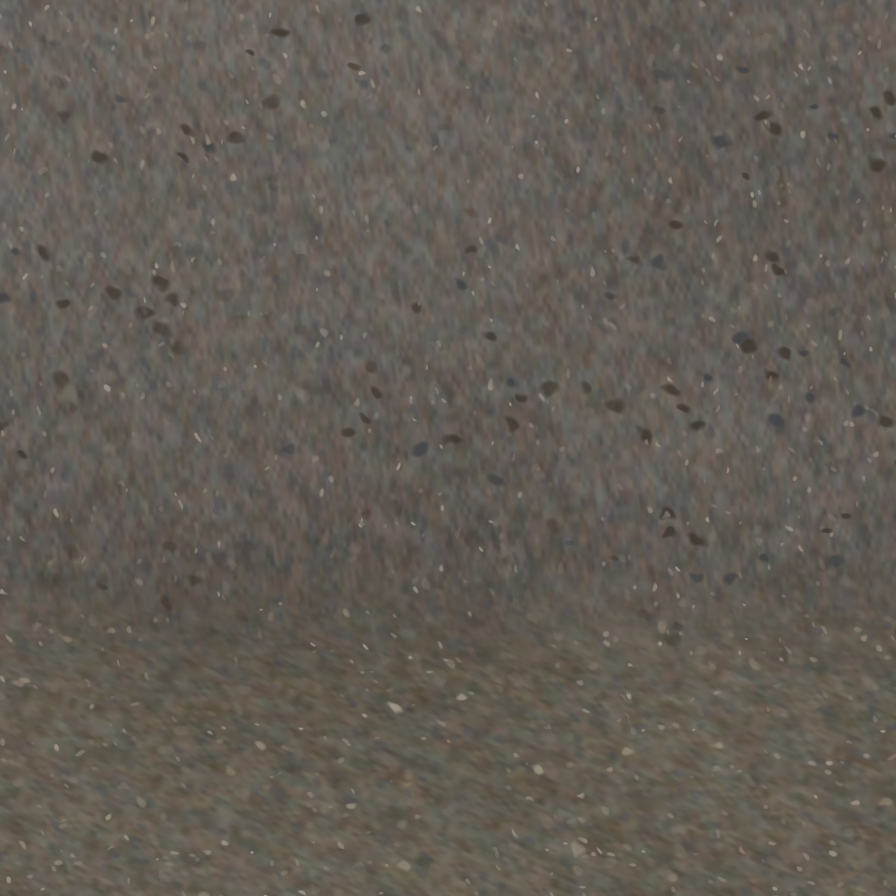
Write a WebGL 2 fragment shader that draws this texture.

```glsl
#version 300 es
precision highp float;
// Worn asphalt: fine streaked grain, muted stones, dark pits and pale mineral specks.

uniform vec2 u_resolution;
out vec4 fragColor;

float hash(vec2 p) {
  return fract(sin(dot(p, vec2(127.1, 311.7))) * 43758.5453);
}

float noise(vec2 p) {
  vec2 cell = floor(p);
  vec2 f = fract(p);
  f = f * f * (3.0 - 2.0 * f);
  float low = mix(hash(cell), hash(cell + vec2(1.0, 0.0)), f.x);
  float high = mix(hash(cell + vec2(0.0, 1.0)), hash(cell + vec2(1.0, 1.0)), f.x);
  return mix(low, high, f.y);
}

vec2 turn(vec2 p, float angle) {
  float c = cos(angle), s = sin(angle);
  return mat2(c, s, -s, c) * p;
}

// Noise drawn out along an axis leaning left of vertical by the angle
float streaks(vec2 p, float angle, float scale) {
  vec2 q = turn(p, -angle) * scale;
  return noise(q * vec2(1.0, 0.5)) - 0.5;
}

// Steep grain above, flat slanting grain below
float grain(vec2 p, float lower, float scale) {
  return mix(streaks(p, 0.15, scale), streaks(p + 3.7, 1.15, scale), lower);
}

// Scattered soft ellipses: x is coverage, y is a random value of the topmost one
vec2 scatter(vec2 p, float cells, float share, float size, float lean, float seed) {
  vec2 g = p * cells;
  vec2 home = floor(g);
  vec2 result = vec2(0.0);
  for (int j = -1; j <= 1; j++) {
    for (int i = -1; i <= 1; i++) {
      vec2 cell = home + vec2(i, j);
      vec2 key = cell + seed;
      if (hash(key + 5.3) > share) continue;
      vec2 center = cell + vec2(hash(key + 11.9), hash(key + 23.1));
      float angle = lean + 1.2 * (hash(key + 37.7) - 0.5);
      vec2 q = turn(g - center, -angle);
      float radius = size * mix(0.5, 1.0, hash(key + 41.3));
      float d = length(q * vec2(1.25, 0.8)) / radius;
      float cover = 1.0 - smoothstep(0.4, 1.1, d);
      if (cover > result.x) result = vec2(cover, hash(key + 53.9));
    }
  }
  return result;
}

void main() {
  vec2 p = gl_FragCoord.xy / u_resolution;
  float lower = 1.0 - smoothstep(0.22, 0.4, p.y);
  float lean = mix(0.15, 1.15, lower);
  vec2 rough = p + 0.007 * (vec2(noise(p * 95.0), noise(p * 95.0 + 41.0)) - 0.5);

  // Broad tone: dim band below the middle, warmer ground at the bottom
  vec3 color = mix(vec3(0.388, 0.366, 0.342), vec3(0.392, 0.368, 0.322), lower);
  color += 0.035 * (noise(p * 4.0 + 7.0) - 0.5);
  color -= 0.022 * exp(-pow((p.y - 0.35) / 0.1, 2.0));
  color += 0.018 * (p.y - 0.5) - 0.025 * (p.x - 0.5) * p.y;

  // Fine grain, with faint drifts of hue
  float fine = grain(p, lower, 230.0);
  float medium = grain(p + 1.3, lower, 115.0);
  float coarse = noise(p * 48.0 + 13.0) - 0.5;
  color += 0.07 * fine + 0.065 * medium + 0.03 * coarse;
  color += vec3(0.035, -0.005, -0.03) * grain(p + 5.1, lower, 90.0);
  color += vec3(-0.016, 0.018, -0.01) * grain(p + 8.6, lower, 130.0);

  // Muted stones, from slate blue through brown to pale
  vec2 stone = scatter(rough, 46.0, 0.5, 0.46, lean, 0.0);
  vec3 tint = mix(vec3(0.30, 0.31, 0.33), vec3(0.43, 0.36, 0.31), smoothstep(0.25, 0.55, stone.y));
  tint = mix(tint, vec3(0.49, 0.46, 0.42), smoothstep(0.75, 0.95, stone.y));
  color = mix(color, tint + 0.05 * fine, 0.42 * stone.x);

  // Dark pits, gathered in patches and mostly higher up
  float patches = smoothstep(0.35, 0.75, noise(p * 6.0 + 21.0) + 0.25 * p.x);
  vec2 pit = scatter(rough, 34.0, 0.22, 0.38, 1.2, 71.0);
  float depth = pit.x * mix(0.2, 0.75, patches) * mix(1.0, 0.35, lower);
  color = mix(color, mix(vec3(0.23, 0.20, 0.17), vec3(0.24, 0.25, 0.27), step(0.7, pit.y)), depth);

  // Small bright specks everywhere, larger pale chips below
  vec2 speck = scatter(rough, 72.0, 0.13, 0.33, lean, 133.0);
  color = mix(color, vec3(0.66, 0.62, 0.57), speck.x * mix(0.2, 0.8, speck.y * speck.y));
  vec2 chip = scatter(rough, 42.0, 0.09, 0.33, lean, 197.0);
  vec3 chipColor = mix(vec3(0.60, 0.52, 0.44), vec3(0.70, 0.66, 0.59), chip.y);
  color = mix(color, chipColor, chip.x * mix(0.15, 0.7, lower * chip.y));

  fragColor = vec4(color, 1.0);
}
```
